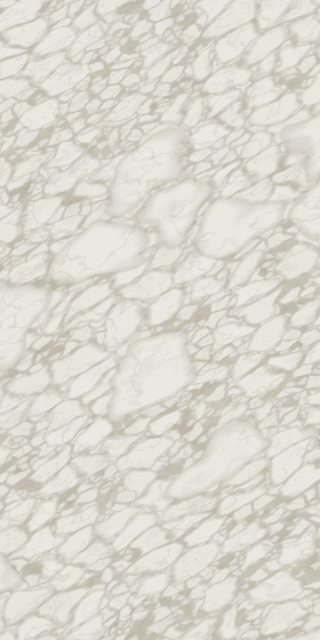
Write a Shadertoy shader that draws this texture.

```glsl
// Breccia marble: pale slanted stone fragments of many sizes in a taupe, cloudy matrix.
#define SLANT 0.56          // direction of the fragments, radians
#define STRETCH 2.0         // length to width of the fragments
#define GAP 0.035           // seam width, in cells
#define ROUNDING 0.13       // corner rounding, in cells
#define VEIN_STRENGTH 0.30
#define WHITE vec3(0.915, 0.904, 0.874)
#define GREY  vec3(0.835, 0.825, 0.793)
#define TAUPE vec3(0.725, 0.697, 0.640)
#define SAND  vec3(0.830, 0.812, 0.770)

vec2 hash2(vec2 p) {
    vec3 a = fract(p.xyx * vec3(0.1031, 0.1030, 0.0973));
    a += dot(a, a.yzx + 33.33);
    return fract((a.xx + a.yz) * a.zy);
}

float gradientNoise(vec2 p) {
    vec2 i = floor(p), f = fract(p);
    vec2 u = f * f * f * (f * (f * 6.0 - 15.0) + 10.0);
    vec2 e = vec2(0.0, 1.0);
    float a = dot(hash2(i) * 2.0 - 1.0, f);
    float b = dot(hash2(i + e.yx) * 2.0 - 1.0, f - e.yx);
    float c = dot(hash2(i + e.xy) * 2.0 - 1.0, f - e.xy);
    float d = dot(hash2(i + e.yy) * 2.0 - 1.0, f - e.yy);
    return mix(mix(a, b, u.x), mix(c, d, u.x), u.y);
}

float fbm(vec2 p) {
    float sum = 0.0, amp = 0.6;
    for (int i = 0; i < 5; i++) {
        sum += amp * gradientNoise(p);
        p = mat2(1.6, 1.2, -1.2, 1.6) * p + 17.3;
        amp *= 0.55;
    }
    return sum;
}

float smoothMin(float a, float b, float k) {
    float h = max(k - abs(a - b), 0.0) / k;
    return min(a, b) - h * h * k * 0.25;
}

// Rounded distance to the cell border (x) and two random values of the cell (yz)
vec3 fragmentCell(vec2 p) {
    vec2 base = floor(p), nearest = vec2(0.0), cell = base;
    float best = 9.0;
    for (int y = -1; y <= 1; y++)
    for (int x = -1; x <= 1; x++) {
        vec2 c = base + vec2(x, y);
        vec2 r = c + 0.08 + 0.84 * hash2(c) - p;
        if (dot(r, r) < best) { best = dot(r, r); nearest = r; cell = c; }
    }
    float border = 1.0;
    for (int y = -2; y <= 2; y++)
    for (int x = -2; x <= 2; x++) {
        vec2 c = cell + vec2(x, y);
        vec2 r = c + 0.08 + 0.84 * hash2(c) - p;
        vec2 across = r - nearest;
        if (dot(across, across) > 0.0001)
            border = smoothMin(border, dot(0.5 * (r + nearest), normalize(across)), ROUNDING);
    }
    return vec3(border, hash2(cell + 71.7));
}

// Thin wandering line where the noise crosses zero
float vein(vec2 p, float width) {
    return 1.0 - smoothstep(0.0, width, abs(fbm(p)));
}

// Lays one size of fragments over the colour below
vec3 addFragments(vec3 below, vec2 q, float scale, float stretch, float chance, float white) {
    vec2 p = q * vec2(1.0, stretch) * scale + scale * 7.31;
    vec2 warp = vec2(gradientNoise(p * 1.3), gradientNoise(p * 1.3 + 40.0)) * 0.38;
    warp += vec2(gradientNoise(p * 4.1 + 9.0), gradientNoise(p * 4.1 + 63.0)) * 0.10;
    vec3 cell = fragmentCell(p + warp);

    float present = step(cell.y, chance);
    float inside = cell.x - GAP - 0.05 * cell.z - 0.05 * fbm(p * 2.3);
    float soft = max(0.025, 1.5 * scale * stretch / iResolution.x);
    float mask = smoothstep(-soft, soft, inside) * present;

    // Greyish rim, cloudy heart and a slight tint of each fragment
    float heart = smoothstep(-0.02, 0.11, inside);
    float cloud = smoothstep(0.05, 0.50, fbm(q * vec2(7.0, 13.0) + cell.yz * 30.0));
    vec3 stone = mix(GREY, WHITE, heart * white * (1.0 - 0.55 * cloud));
    stone += (cell.z - 0.5) * vec3(0.012, 0.014, 0.024);
    stone = mix(stone, GREY - 0.02, VEIN_STRENGTH * vein(p * 0.9 + cell.yz * 20.0, 0.05));

    // Seam drawn just outside the fragment
    float seam = (1.0 - smoothstep(0.0, 0.06, abs(inside + 0.02))) * present;
    below = mix(below, TAUPE + 0.035, 0.45 * seam);
    return mix(below, stone, mask);
}

void mainImage(out vec4 fragColor, in vec2 fragCoord) {
    vec2 p = fragCoord / iResolution.x;
    float c = cos(SLANT), s = sin(SLANT);
    vec2 q = vec2(c * p.x + s * p.y, c * p.y - s * p.x);
    q.y += 0.035 * gradientNoise(p * 2.7 + 5.0);

    // Matrix: broad clouds with fine streaks
    float cloud = fbm(q * vec2(5.0, 9.0) + 3.0);
    float streak = fbm(q * vec2(28.0, 56.0));
    vec3 color = mix(TAUPE, SAND, clamp(0.45 + 0.75 * cloud + 0.75 * streak, 0.0, 1.0));

    // Fragments from crumbs to boulders
    color = addFragments(color, q, 31.0, STRETCH, 0.50, 0.50);
    color = addFragments(color, q, 15.0, STRETCH, 0.64, 0.85);
    color = addFragments(color, q, 7.2, STRETCH * 1.1, 0.60, 1.0);
    color = addFragments(color, q, 3.5, STRETCH * 0.85, 0.24, 1.0);

    // Long faint veins through everything
    float longVein = vein(q * vec2(2.6, 5.5) + 11.0, 0.022);
    color = mix(color, TAUPE + 0.04, VEIN_STRENGTH * longVein);
    fragColor = vec4(color, 1.0);
}
```
